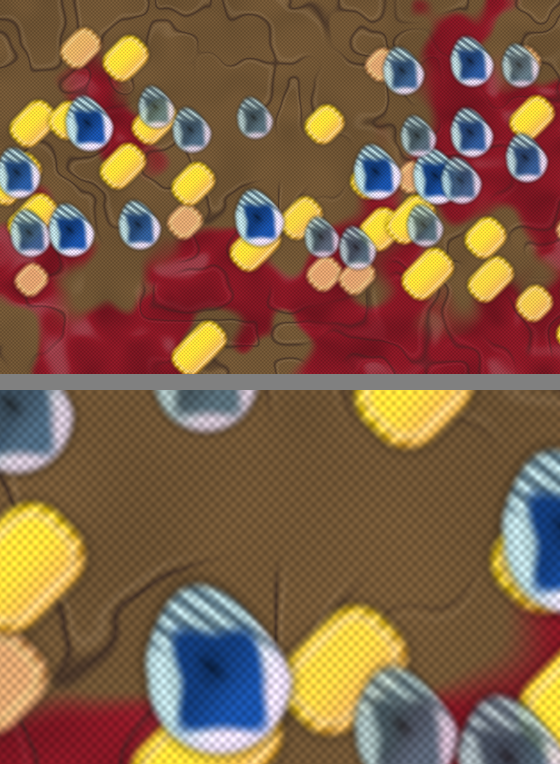
Top: the whole. Bottom: its middle third, enlarged.
Give the GLSL for this pattern, as a WebGL 1 fragment shader.

```glsl
precision highp float;
uniform vec2 u_resolution;

const vec3 OLIVE = vec3(0.43, 0.325, 0.20);
const vec3 CRIMSON = vec3(0.52, 0.09, 0.14);
const vec3 ROSE = vec3(0.60, 0.31, 0.34);
const vec3 INK = vec3(0.20, 0.14, 0.13);
const vec3 YELLOW = vec3(1.00, 0.88, 0.22);
const vec3 AMBER = vec3(0.96, 0.74, 0.32);
const vec3 PEACH = vec3(0.93, 0.69, 0.47);
const vec3 CREAM = vec3(0.98, 0.85, 0.58);
const vec3 RIM = vec3(0.67, 0.79, 0.81);
const vec3 LAVENDER = vec3(0.85, 0.80, 0.89);
const vec3 SLATE = vec3(0.27, 0.37, 0.43);
const vec3 BLUE = vec3(0.08, 0.26, 0.54);
const float SLOT = 0.15;

float hash(vec2 p, float seed) {
  vec3 q = fract((p.xyx + seed * 7.31) * vec3(0.1031, 0.1030, 0.0973));
  q += dot(q, q.yzx + 33.33);
  return fract((q.x + q.y) * q.z);
}

float noise(vec2 p, float seed) {
  vec2 i = floor(p), f = fract(p);
  f = f * f * (3.0 - 2.0 * f);
  float low = mix(hash(i, seed), hash(i + vec2(1, 0), seed), f.x);
  float high = mix(hash(i + vec2(0, 1), seed), hash(i + vec2(1, 1), seed), f.x);
  return mix(low, high, f.y);
}

float fill(float d, float soft) { return 1.0 - smoothstep(-soft, soft, d); }

float stripes(float across, float period) {
  return 0.5 + 0.5 * sin(6.2832 * across / period);
}

float band(float y, float low, float high) {
  return smoothstep(low - 0.06, low + 0.06, y) * (1.0 - smoothstep(high - 0.06, high + 0.06, y));
}

vec2 warp(vec2 p, float scale, float amount) {
  return p + amount * (vec2(noise(p * scale, 5.0), noise(p * scale, 6.0)) - 0.5);
}

// Approximate signed distance to two levels of a noise field
float meander(vec2 p) {
  vec2 e = vec2(0.002, 0.0);
  vec2 q = warp(p, 18.0, 0.045);
  float n = noise(q * 9.0, 3.0);
  vec2 slope = vec2(noise((q + e.xy) * 9.0, 3.0), noise((q + e.yx) * 9.0, 3.0)) - n;
  return (abs(n - 0.5) - 0.13) / max(length(slope) / e.x, 2.5);
}

vec3 ground(vec2 p, float soft) {
  vec2 w = warp(p, 14.0, 0.06);
  float patches = 0.65 * noise(w * 3.2, 1.0) + 0.35 * noise(w * 9.0, 2.0);
  patches += 0.55 * (0.5 - p.y) + 0.22 * (p.x - 0.75);
  float red = smoothstep(0.48, 0.58, patches);
  float mottle = noise(w * vec2(13.0, 17.0), 4.0);
  vec3 blood = mix(CRIMSON * (0.82 + 0.34 * mottle), ROSE, 0.65 * smoothstep(0.62, 0.95, mottle));
  vec3 c = mix(OLIVE * (0.94 + 0.12 * mottle), blood, red);
  float d = meander(p);
  float present = smoothstep(0.2, 0.45, noise(p * 7.0, 8.0)) * (1.0 - 0.3 * red);
  c += 0.06 * present * fill(abs(d - 0.010) - 0.003, 0.004 + soft);
  return mix(c, INK, 0.7 * present * fill(abs(d) - 0.0025, 0.003 + soft));
}

// Rounded lozenge leaning up to the right
vec3 paintGrain(vec3 c, vec2 p, float size, float stretch, float warm, float soft) {
  vec2 q = vec2(p.x + p.y, p.y - p.x) * 0.7071;
  vec2 halfSize = size * vec2(stretch, 0.9);
  float corner = size * 0.7;
  vec2 b = abs(q) - halfSize + corner;
  float d = length(max(b, 0.0)) + min(max(b.x, b.y), 0.0) - corner;
  float shade = smoothstep(-0.2, 1.1, (p.x - p.y) / size);
  vec3 body = mix(mix(YELLOW, AMBER, shade), PEACH, warm);
  float edge = smoothstep(-0.018, 0.0, d);
  body = mix(body, CREAM, 0.75 * fill(abs(d + 0.010) - 0.003, 0.006));
  body -= 0.22 * edge * stripes(q.y, 0.016) * smoothstep(0.0, size, abs(q.x));
  c *= 1.0 - 0.2 * fill(d - 0.006, 0.008);
  return mix(c, body, (1.0 - 0.1 * warm) * fill(d, 0.0055 + soft));
}

// Teardrop cell: pale rim, blue core, hatched tip
vec3 paintCell(vec3 c, vec2 p, float size, float vigor, float soft) {
  vec2 q = p / size;
  q.x += 0.22 * max(q.y, 0.0);
  q.x *= 1.0 + 0.22 * smoothstep(0.1, 1.3, q.y);
  q.y /= q.y > 0.0 ? 1.3 : 1.05;
  float blur = (0.0045 + soft) / size;
  float d = length(q) - 1.0;
  vec3 body = mix(RIM, LAVENDER, smoothstep(-0.1, 0.9, q.x - q.y));
  body += 0.10 * fill(abs(d + 0.2) - 0.06, 0.12);
  float hatch = stripes(0.6 * p.x + 0.8 * p.y, 0.0155);
  body = mix(body, SLATE, 0.85 * hatch * smoothstep(0.15, 0.55, q.y));
  vec2 k = q - vec2(0.04, -0.08);
  vec3 core = mix(SLATE * 1.05, BLUE, vigor);
  core *= 0.88 + 0.35 * smoothstep(-0.3, 0.6, k.x - k.y);
  core *= 1.0 - 0.5 * fill(length(k - vec2(-0.12, 0.2)) - 0.14, 0.18) * (0.5 + 0.5 * hatch);
  vec2 k2 = k * k;
  float coreShape = pow(dot(k2 * k, k2 * k) / max(dot(k, k), 0.0001), 0.25);
  body = mix(body, core, fill(coreShape - 0.57, blur * 1.3));
  c *= 1.0 - 0.3 * fill(d - 0.08, 0.12);
  return mix(c, body, (0.8 + 0.2 * vigor) * fill(d, blur));
}

// One layer of jittered slots: grains or cells
vec3 scatter(vec3 c, vec2 p, float seed, float isCell, float soft) {
  for (int j = -1; j <= 1; j++) {
    for (int i = -1; i <= 1; i++) {
      vec2 id = floor(p / SLOT) + vec2(float(i), float(j));
      vec2 jitter = vec2(hash(id, seed), hash(id, seed + 1.0));
      vec2 center = (id + 0.18 + 0.64 * jitter) * SLOT;
      float chance = 0.48 * mix(band(center.y, 0.10, 0.92), band(center.y, 0.27, 0.86), isCell);
      chance *= 0.4 + 1.2 * noise(center * 4.0, 11.0);
      if (hash(id, seed + 2.0) > chance) continue;
      float a = hash(id, seed + 3.0), b = hash(id, seed + 4.0);
      if (isCell > 0.5) c = paintCell(c, p - center, mix(0.045, 0.064, a), smoothstep(0.1, 0.8, a), soft);
      else c = paintGrain(c, p - center, mix(0.040, 0.052, a), 1.0 + 0.7 * b * b, 1.0 - smoothstep(0.3, 0.6, a), soft);
    }
  }
  return c;
}

void main() {
  vec2 p = gl_FragCoord.xy / u_resolution.y;
  float soft = 0.7 / u_resolution.y;
  vec3 c = ground(p, soft);
  c = scatter(c, p, 21.0, 0.0, soft);
  c = scatter(c, p, 41.0, 1.0, soft);
  // Fine canvas weave
  vec2 weave = sin(p * 6.2832 * 105.0);
  c *= 1.0 + 0.13 * weave.x * weave.y;
  gl_FragColor = vec4(clamp(c, 0.0, 1.0), 1.0);
}
```
